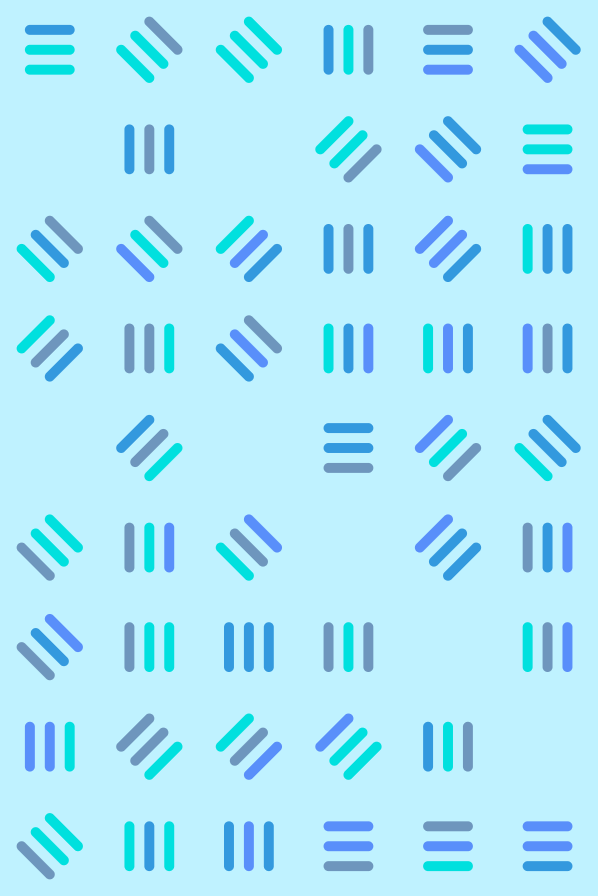
Reproduce this pattern procedurally as a Shadertoy shader.

```glsl
// A 6 x 9 grid of three-bar icons with rounded ends on pale blue.
// Power permutations modulo a prime deal out each icon's turn (or its absence)
// and each bar's colour in fixed shares; a capsule distance draws the bars.

// n^5 mod prime: a shuffle of 0..prime-1 for the primes used here
int shuffle(int n, int prime) {
    n %= prime;
    int square = n * n % prime;
    return square * square % prime * n % prime;
}

vec3 barColour(int bar) {
    int rank = shuffle(bar, 163);
    vec3 cyan = vec3(0.0, 0.88, 0.87);
    vec3 blue = vec3(0.2, 0.6, 0.87);
    vec3 slate = vec3(0.43, 0.59, 0.74);
    vec3 violet = vec3(0.35, 0.56, 0.98);
    return rank < 51 ? cyan : rank < 90 ? blue : rank < 127 ? slate : violet;
}

void mainImage(out vec4 fragColor, in vec2 fragCoord) {
    // Square cells, nine to the canvas height, numbered from the top left
    vec2 grid = fragCoord / iResolution.y * 9.0;
    ivec2 cell = ivec2(floor(grid));
    vec2 p = fract(grid) - 0.5;
    int icon = (8 - cell.y) * 6 + cell.x;

    // Shares of 54: 7 empty, 18 upright, 12 and 10 diagonal, 7 level
    int rank = (shuffle(icon + 1, 53) + 51) % 53;
    float turn = rank < 25 ? 0.0 : rank < 37 ? 1.0 : rank < 47 ? -1.0 : 2.0;
    float angle = turn * radians(45.0);
    vec2 across = vec2(cos(angle), sin(angle));
    vec2 q = vec2(dot(p, across), dot(p, vec2(-across.y, across.x)));

    // Distance to the nearest of the three capsules
    float lane = clamp(floor(q.x / 0.2 + 0.5), -1.0, 1.0);
    vec2 offset = vec2(q.x - lane * 0.2, q.y - clamp(q.y, -0.2, 0.2));
    float dist = length(offset) - 0.05;

    // Blend over one pixel, leaving empty cells bare
    float pixel = 9.0 / iResolution.y;
    float cover = rank < 7 ? 0.0 : clamp(0.5 - dist / pixel, 0.0, 1.0);
    vec3 colour = mix(vec3(0.75, 0.95, 1.0), barColour(icon * 3 + int(lane) + 2), cover);
    fragColor = vec4(colour, 1.0);
}
```
